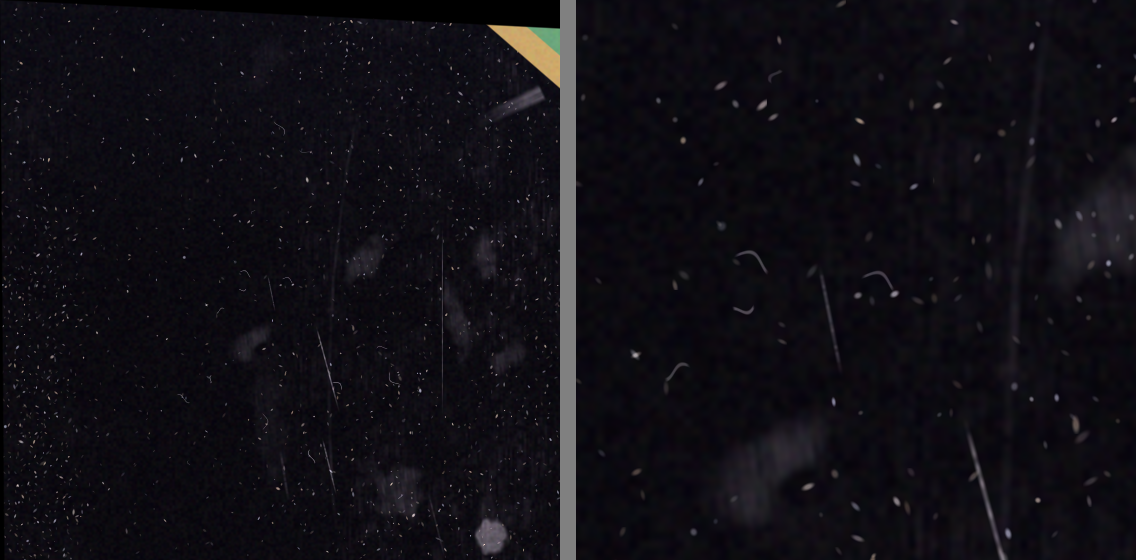
Left: the whole. Right: its middle third, enlarged.
Give the GLSL for this texture, as a Shadertoy shader.

```glsl
float hash(vec2 p) {
    vec3 q = fract(p.xyx * 0.1031);
    q += dot(q, q.yzx + 33.33);
    return fract((q.x + q.y) * q.z);
}

vec2 hash2(vec2 p) {
    return vec2(hash(p), hash(p + 57.3));
}

float noise(vec2 p) {
    vec2 cell = floor(p), f = fract(p);
    f = f * f * (3.0 - 2.0 * f);
    return mix(mix(hash(cell), hash(cell + vec2(1, 0)), f.x),
               mix(hash(cell + vec2(0, 1)), hash(cell + vec2(1, 1)), f.x), f.y);
}

vec2 rotate(vec2 p, float angle) {
    float c = cos(angle), s = sin(angle);
    return vec2(c * p.x + s * p.y, c * p.y - s * p.x);
}

// Soft rubbed patch with a ragged, fibrous interior
float smudge(vec2 p, vec2 center, vec2 radii, float angle) {
    float d = length(rotate(p - center, angle) / radii);
    d += (noise(p * 45.0) - 0.5) * 0.8;
    float fibre = noise(rotate(p, 0.15) * vec2(260.0, 50.0));
    return (1.0 - smoothstep(0.4, 1.2, d)) * (0.55 + 0.6 * fibre);
}

// Thin broken line that fades toward both ends
float scratch(vec2 p, vec2 a, vec2 b, float width) {
    vec2 ab = b - a;
    float t = clamp(dot(p - a, ab) / dot(ab, ab), 0.0, 1.0);
    float d = length(p - a - ab * t);
    float wear = 0.4 + 0.6 * noise(vec2(t * 35.0, a.x * 90.0));
    return (1.0 - smoothstep(0.0, width + 0.001, d)) * wear * smoothstep(0.0, 0.2, t) * smoothstep(1.0, 0.7, t);
}

// One elongated speck per occupied grid cell
vec3 dust(vec2 p, float cells, float density, float size, float seed) {
    vec2 cell = floor(p * cells), id = cell + seed;
    vec2 center = (cell + 0.2 + 0.6 * hash2(id)) / cells;
    vec2 q = rotate(p - center, 1.57 + (hash(id + 9.1) - 0.5) * 2.4);
    q.x /= 1.0 + 1.5 * hash(id + 4.7);
    float radius = size * (0.5 + 0.7 * hash(id + 21.0));
    float mask = 1.0 - smoothstep(radius * 0.3, radius + 0.0008, length(q));
    float glow = 0.12 + 0.5 * pow(hash(id + 71.0), 3.0);
    vec3 tint = mix(vec3(0.85, 0.88, 1.0), vec3(1.0, 0.85, 0.68), hash(id + 33.0));
    return tint * mask * glow * step(hash(id + 13.0), density);
}

// Short curled hairs
float hairs(vec2 p) {
    float sum = 0.0;
    for (int i = 0; i < 16; i++) {
        vec2 id = vec2(float(i) * 3.7 + 2.0, 18.0);
        vec2 center = vec2(0.22, 0.04) + hash2(id) * vec2(0.5, 0.75);
        vec2 q = rotate(p - center, hash(id + 5.0) * 6.28);
        float reach = 0.005 + 0.012 * hash(id + 8.0);
        float d = abs(q.y - reach * 0.35 * sin(q.x / reach * 2.5 + float(i)));
        float ends = 1.0 - smoothstep(reach * 0.7, reach, abs(q.x));
        sum += (1.0 - smoothstep(0.0003, 0.0017, d)) * ends * (0.4 + 0.6 * hash(id + 11.0));
    }
    return sum;
}

void mainImage(out vec4 fragColor, in vec2 fragCoord) {
    vec2 p = fragCoord / iResolution.y;
    float px = 1.0 / iResolution.y;
    float left = 1.0 - smoothstep(0.06, 0.2, p.x);
    float right = smoothstep(0.35, 0.75, p.x);
    float top = smoothstep(0.45, 0.95, p.y);
    float lower = 1.0 - smoothstep(0.45, 0.75, p.y);

    // Dark ground with coloured grain and worn vertical fibres
    vec3 grain = vec3(noise(p * 210.0), noise(p * 190.0 + 40.0), noise(p * 200.0 + 80.0)) - 0.5;
    float clouds = noise(p * 9.0) * noise(p * 23.0 + 7.0);
    float fibres = noise(p * vec2(240.0, 32.0)) * noise(p * 85.0 + 3.0);
    vec3 color = vec3(0.041, 0.034, 0.057) + vec3(0.008, 0.01, 0.017) * top;
    color += grain * 0.025 + (grain.x + grain.y) * 0.012;
    color += vec3(0.12, 0.105, 0.12) * fibres * clouds * (0.25 + 1.3 * right + 0.5 * left);

    // Finger smudges
    vec2 streak = rotate(p - vec2(0.968, 0.835), 0.44);
    float wipe = smoothstep(-0.14, 0.0, streak.x) * (1.0 - smoothstep(-0.003, 0.003, streak.x));
    wipe *= 1.0 - smoothstep(0.006, 0.018 + 0.03 * streak.x, abs(streak.y));
    float haze = wipe * (0.8 + 0.4 * noise(streak * vec2(30.0, 220.0)));
    haze += 0.45 * smudge(p, vec2(0.66, 0.54), vec2(0.055, 0.022), 0.85);
    haze += 0.35 * smudge(p, vec2(0.87, 0.545), vec2(0.025, 0.04), 0.3);
    haze += 0.40 * smudge(p, vec2(0.818, 0.42), vec2(0.02, 0.07), 0.2);
    haze += 0.45 * smudge(p, vec2(0.45, 0.39), vec2(0.05, 0.02), 0.7);
    haze += 0.40 * smudge(p, vec2(0.905, 0.36), vec2(0.03, 0.02), 0.6);
    haze += 0.45 * smudge(p, vec2(0.71, 0.125), vec2(0.055, 0.045), -0.6);
    haze += 0.14 * smudge(p, vec2(0.48, 0.27), vec2(0.03, 0.12), 0.1);
    haze += 0.14 * smudge(p, vec2(0.475, 0.89), vec2(0.055, 0.03), 0.8);
    float thumb = length((p - vec2(0.877, 0.042)) * vec2(1.0, 0.9)) + 0.008 * (noise(p * 90.0) - 0.5);
    haze += (1.0 - smoothstep(0.022, 0.033, thumb)) * (1.1 + 0.3 * noise(p * 180.0));
    haze += 0.25 * smudge(p, vec2(0.87, 0.085), vec2(0.02, 0.035), 0.0);
    color += vec3(0.25, 0.235, 0.25) * haze;

    // Scratches, including one long shallow arc
    float arc = abs(p.x - 0.588 - 0.2 * (p.y - 0.3) * (p.y - 0.3));
    float lines = 0.3 * (1.0 - smoothstep(0.0, 0.005, arc)) * noise(p * vec2(90.0, 30.0));
    lines *= smoothstep(0.03, 0.15, p.y) * (1.0 - smoothstep(0.7, 0.81, p.y));
    lines += 1.2 * scratch(p, vec2(0.564, 0.42), vec2(0.607, 0.26), 0.0015);
    lines += 0.9 * scratch(p, vec2(0.575, 0.22), vec2(0.602, 0.11), 0.0015);
    lines += 0.7 * scratch(p, vec2(0.79, 0.6), vec2(0.79, 0.25), 0.001);
    lines += 0.6 * scratch(p, vec2(0.478, 0.51), vec2(0.492, 0.44), 0.001);
    lines += 0.3 * scratch(p, vec2(0.765, 0.12), vec2(0.795, 0.0), 0.002);
    lines += 0.3 * scratch(p, vec2(0.5, 0.2), vec2(0.516, 0.1), 0.003);
    color += vec3(0.38, 0.36, 0.38) * (lines + 0.8 * hairs(p));

    // Dust, thickest at the lower left
    float density = 0.07 + 0.42 * left * lower + 0.1 * left + 0.14 * right;
    color += dust(p, 85.0, density, 0.0015, 3.0);
    color += dust(p + 0.013, 57.0, density * 0.7, 0.0019, 130.0);
    color += 1.3 * dust(p + 0.021, 24.0, density * 0.35, 0.0028, 260.0);

    // Ochre and green corner
    float corner = dot(p, vec2(0.656, 0.755));
    vec3 ochre = vec3(0.8, 0.66, 0.42) + grain * 0.05;
    vec3 green = vec3(0.42, 0.65, 0.48) + grain * 0.04;
    vec3 card = mix(ochre, green, smoothstep(1.336 - px, 1.336 + px, corner));
    color = mix(color, card, smoothstep(1.292 - px, 1.292 + px, corner));

    // Black surround along the tilted top and left edges
    float inside = min(1.0 - 0.051 * p.x - p.y, p.x - 0.008 * (1.0 - p.y));
    color *= smoothstep(-px, px, inside);
    fragColor = vec4(clamp(color, 0.0, 1.0), 1.0);
}
```
